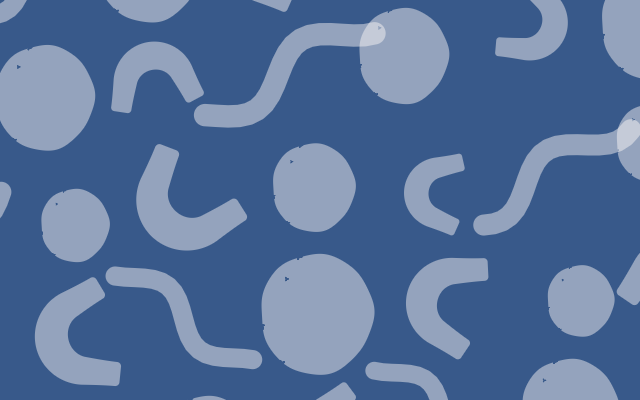
This pattern is drawn by a Shadertoy shader. Its source:

```glsl
// Scattered blobs, horseshoes and squiggles in translucent pale ink on denim blue
#define CELL 0.308      // lattice spacing, canvas height = 1
#define TILT 0.12       // lattice rotation
#define JITTER 0.42     // scatter of the small shapes
#define INK_ALPHA 0.46
#define BACKGROUND vec3(0.22, 0.35, 0.54)
#define INK vec3(1.0, 0.98, 0.975)
#define BEND 1.25       // half angle of the horseshoe's round part
#define LEG 1.05        // straight leg length, in radii
#define SEGMENTS 20

vec2 hash2(vec2 c) {
    return fract(sin(vec2(dot(c, vec2(127.1, 311.7)), dot(c, vec2(269.5, 183.3)))) * 43758.5453);
}

mat2 turn(float a) {
    float c = cos(a), s = sin(a);
    return mat2(c, -s, s, c);
}

float segmentDistance(vec2 p, vec2 a, vec2 b) {
    vec2 ab = b - a;
    return length(p - a - ab * clamp(dot(p - a, ab) / dot(ab, ab), 0.0, 1.0));
}

// Uneven outline of a hand-cut disc
float outline(float a) {
    return 1.0 - 0.035 * cos(2.0 * a) + 0.013 * sin(3.0 * a + 0.8)
         + 0.012 * cos(5.0 * a) + 0.006 * sin(9.0 * a + 1.0);
}

// Disc with small chips along its left side
float blob(vec2 p, float radius) {
    p /= radius;
    float a = atan(p.y, p.x);
    float d = length(p) - outline(a);
    for (int i = 0; i < 4; i++) {
        bool isHole = i == 1;
        float k = float(i);
        float angle = isHole ? 2.28 : 1.88 + 0.74 * k;
        float reach = isHole ? 0.79 : outline(angle);
        vec2 q = turn(angle) * p - vec2(reach, 0.0);
        float ragged = 1.0 + 0.4 * sin(3.0 * atan(q.y, q.x) + 2.0 * k);
        float size = isHole ? 0.03 : 0.055;
        float chip = length(q * vec2(isHole ? 1.0 : 1.9, 1.0)) - size * ragged;
        d = max(d, -chip);
    }
    return d * radius;
}

// Thick arc with two tapering legs and soft square ends
float horseshoe(vec2 p, float radius) {
    p.y += 0.4 * radius;
    p.x = abs(p.x);
    float angle = atan(p.x, p.y);
    float along = radius * angle, across = length(p) - radius;
    if (angle > BEND) {
        vec2 normal = vec2(sin(BEND), cos(BEND));
        across = dot(p, normal) - radius;
        along = radius * BEND + dot(p, vec2(normal.y, -normal.x));
    }
    float total = radius * (BEND + LEG);
    float halfWidth = radius * mix(0.47, 0.34, smoothstep(0.0, 1.0, along / total));
    float corner = 0.12 * radius;
    vec2 q = vec2(along - total, abs(across) - halfWidth) + corner;
    return length(max(q, 0.0)) + min(max(q.x, q.y), 0.0) - corner;
}

// Point on the wavy centre line, t from -1 to 1
vec2 wave(float t, float phase) {
    return vec2(t, 0.19 * sin(3.9 * t + phase));
}

// Round-capped wavy stroke
float squiggle(vec2 p, float halfLength, float phase) {
    p /= halfLength;
    float d = 10.0;
    vec2 a = wave(-1.0, phase);
    for (int i = 1; i <= SEGMENTS; i++) {
        vec2 b = wave(2.0 * float(i) / float(SEGMENTS) - 1.0, phase);
        d = min(d, segmentDistance(p, a, b));
        a = b;
    }
    return (d - 0.12) * halfLength;
}

// Picks the shape of a cell so that every kind is evenly spread
float cellShape(vec2 p, vec2 cell) {
    float kind = mod(cell.x + 2.0 * cell.y, 5.0);
    float size = fract(dot(cell, vec2(0.618, 0.5)));
    vec2 rnd = hash2(cell + 7.3);
    vec2 offset = (hash2(cell) - 0.5) * JITTER * (1.0 - size);
    p -= turn(-TILT) * ((cell + 0.5 + offset) * CELL);

    if (kind < 0.5) {
        float slope = (rnd.x < 0.5 ? -1.0 : 1.0) * mix(0.55, 0.8, rnd.y);
        return squiggle(turn(slope) * p, mix(0.18, 0.235, size), 6.283 * rnd.y);
    }
    if (kind < 1.5 || abs(kind - 3.0) < 0.5) return blob(p, mix(0.07, 0.148, size));
    return horseshoe(turn(6.283 * rnd.x) * p, mix(0.062, 0.098, size));
}

void mainImage(out vec4 fragColor, in vec2 fragCoord) {
    float pixel = 1.0 / iResolution.y;
    vec2 p = fragCoord * pixel + vec2(0.53, 0.41);
    vec2 home = floor(turn(TILT) * p / CELL);
    vec3 color = BACKGROUND;
    for (int y = -1; y <= 1; y++)
    for (int x = -1; x <= 1; x++) {
        float d = cellShape(p, home + vec2(x, y));
        color = mix(color, INK, INK_ALPHA * clamp(0.5 - d / pixel, 0.0, 1.0));
    }
    fragColor = vec4(color, 1.0);
}
```
